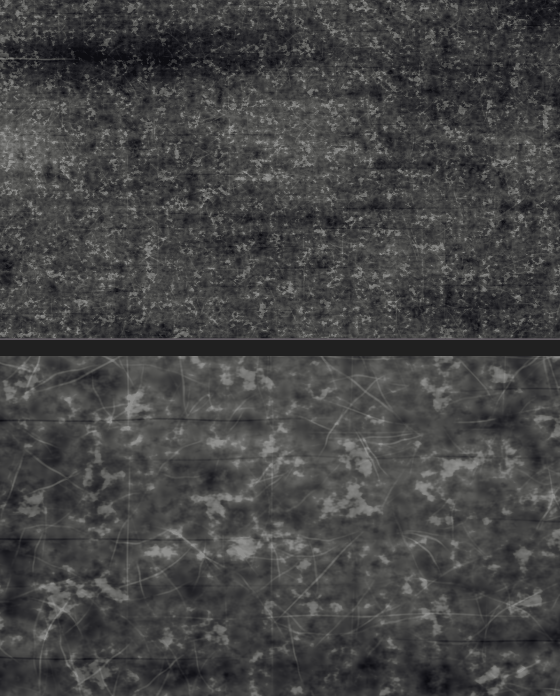
Top, the full canvas; bottom, a detail of the centre.
This texture is drawn by a WebGL 1 fragment shader. Its source:

```glsl
precision highp float;
uniform vec2 u_resolution;

float hash(vec2 c) {
  vec3 q = fract(c.xyx * vec3(0.1031, 0.1030, 0.0973));
  q += dot(q, q.yzx + 33.33);
  return fract((q.x + q.y) * q.z);
}

float corner(vec2 cell, vec2 f, vec2 o) {
  float a = 6.2832 * hash(cell + o);
  return dot(vec2(cos(a), sin(a)), f - o);
}

float gradientNoise(vec2 p) {
  vec2 c = floor(p), f = fract(p);
  vec2 u = f * f * f * (f * (f * 6.0 - 15.0) + 10.0);
  return mix(mix(corner(c, f, vec2(0, 0)), corner(c, f, vec2(1, 0)), u.x),
             mix(corner(c, f, vec2(0, 1)), corner(c, f, vec2(1, 1)), u.x), u.y);
}

float fbm(vec2 p) {
  float sum = 0.0, amp = 0.5;
  for (int i = 0; i < 3; i++) {
    sum += amp * gradientNoise(p);
    p = p * 2.03 + 17.3;
    amp *= 0.5;
  }
  return sum;
}

mat2 rotation(float a) {
  return mat2(cos(a), sin(a), -sin(a), cos(a));
}

float spot(vec2 p, vec2 centre, vec2 radius) {
  vec2 d = (p - centre) / radius;
  return exp(-dot(d, d));
}

float stroke(float d, float width) {
  float px = 1.0 / u_resolution.y;
  return 1.0 - smoothstep(width - px, width + px, abs(d));
}

// Short bent scratches, one per cell of several turned grids
float scratches(vec2 p) {
  float sum = 0.0;
  for (int i = 0; i < 16; i++) {
    float k = float(i), scale = 2.5 + 0.75 * k;
    vec2 q = rotation(k * 2.4) * p * scale + k * 7.7 + 40.0;
    vec2 cell = floor(q);
    float r = hash(cell + k * 13.0);
    vec2 f = rotation(6.2832 * r) * (fract(q) - 0.5);
    float bend = (hash(cell + 5.5) - 0.5) * 1.6;
    float d = f.y + bend * f.x * f.x + 0.03 * gradientNoise(q * 5.0);
    float fade = 1.0 - smoothstep(0.2, 0.45, abs(f.x));
    sum += stroke(d / scale, 0.0009) * fade * hash(cell + 9.1);
  }
  return sum;
}

// Long straight hairlines along x, faded at their ends
float hairlines(vec2 p, float rows) {
  vec2 q = p * vec2(1.7, rows) + 3.0;
  q.x += 5.0 * hash(vec2(floor(q.y), rows));
  vec2 cell = floor(q), f = fract(q);
  float y = 0.2 + 0.6 * hash(cell) + 0.08 * gradientNoise(q * vec2(6.0, 1.0));
  float fade = smoothstep(0.0, 0.3, f.x) * smoothstep(1.0, 0.6, f.x);
  return stroke((f.y - y) / rows, 0.0008) * fade * hash(cell + 4.2);
}

void main() {
  vec2 p = gl_FragCoord.xy / u_resolution.y;
  float width = u_resolution.x / u_resolution.y;
  vec2 s = vec2(p.x / width, p.y);
  vec2 w = s + vec2(0.10, 0.07) * fbm(p * vec2(4.0, 9.0));
  float mottle = fbm(p * vec2(7.0, 13.0) + 31.0);
  float wear = fbm(p * 24.0 + 60.0);

  // Broad light and dark zones
  float tone = 0.252 + 0.17 * fbm(p * vec2(1.6, 4.0) + 8.0) + 0.10 * mottle;
  tone -= 0.17 * spot(w, vec2(0.08, 0.83), vec2(0.32, 0.075));
  tone -= 0.07 * spot(w, vec2(0.38, 0.84), vec2(0.20, 0.07));
  tone -= 0.15 * spot(w, vec2(1.0, 0.96), vec2(0.17, 0.06));
  tone -= 0.06 * spot(w, vec2(0.82, 0.72), vec2(0.20, 0.16));
  tone += 0.13 * spot(w, vec2(0.01, 0.57), vec2(0.10, 0.16));
  tone += 0.06 * spot(w, vec2(0.42, 0.62), vec2(0.26, 0.15));
  tone += 0.07 * spot(w, vec2(0.68, 0.20), vec2(0.10, 0.08));
  tone += 0.06 * spot(w, vec2(0.94, 0.58), vec2(0.06, 0.16));

  // Brushed streaks across and down
  tone += 0.15 * fbm(p * vec2(2.6, 32.0) + 12.0);
  tone += 0.11 * fbm(p * vec2(30.0, 3.0) + 77.0);

  // Fine grain, dark pits and pale flecks
  float grain = fbm(p * vec2(72.0, 92.0) + 5.0);
  float lit = smoothstep(0.02, 0.25, tone);
  tone += grain * (0.29 + 0.35 * mottle) * mix(0.45, 1.0, lit);
  tone -= 0.11 * smoothstep(0.04, 0.30, wear + 0.6 * mottle + 0.4 * grain) * lit;
  float flake = spot(s, vec2(0.0, 0.84), vec2(0.035, 0.12));
  tone += 0.13 * smoothstep(0.12, 0.30, 0.7 * grain - wear + 0.25 * flake);

  // Scratches, broken up by the worn surface
  float broken = smoothstep(-0.25, 0.2, fbm(p * 16.0 + 90.0) + 0.3 * grain);
  tone += 0.13 * min(scratches(p), 1.3) * broken;
  tone += 0.11 * (hairlines(p, 11.0) + hairlines(p.yx + 2.0, 14.0)) * broken;
  tone -= 0.09 * hairlines(p + 6.0, 17.0);

  // Pale creases beside the dark band
  float wave = 0.012 * gradientNoise(p * vec2(9.0, 2.0));
  tone += 0.24 * stroke(s.y - 0.825 - wave, 0.002) * smoothstep(0.17, 0.09, s.x);
  tone += 0.12 * stroke(s.y - 0.78 - 0.2 * wave, 0.001)
        * smoothstep(0.30, 0.48, s.x) * smoothstep(0.85, 0.6, s.x) * broken;

  // Cool shadows, slightly warm lights, thin pale lower rim
  tone = clamp(tone, 0.05, 0.56);
  vec3 color = vec3(tone);
  color.b += mix(0.018, -0.008, smoothstep(0.06, 0.36, tone));
  color = mix(color, vec3(0.37, 0.35, 0.37), smoothstep(0.007, 0.003, p.y));
  gl_FragColor = vec4(color, 1.0);
}
```
